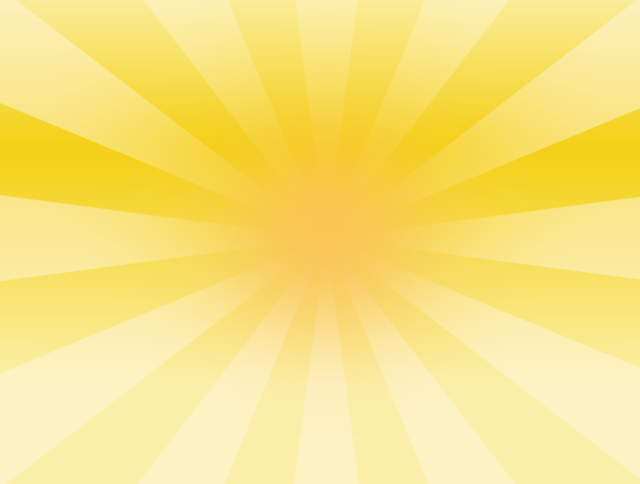
Write a WebGL 2 fragment shader that draws this background.

```glsl
#version 300 es
precision highp float;
// Golden sunburst: pale rays over a banded yellow sky with a soft orange core.

#define CENTER vec2(0.510, 0.508)
#define RAY_COUNT 12.0
#define RAY_OPACITY 0.52
#define BAND_HEIGHT 0.692
#define FADE_BELOW 0.46
#define FADE_ABOVE 0.32
#define GLOW_RADIUS 0.21
#define GLOW_OPACITY 0.70

uniform vec2 u_resolution;
out vec4 fragColor;

const float TAU = 6.2831853;
const vec3 GOLD = vec3(0.957, 0.820, 0.095);
const vec3 STRAW = vec3(0.985, 0.940, 0.665);
const vec3 CREAM = vec3(1.000, 0.960, 0.860);
const vec3 ORANGE = vec3(0.980, 0.740, 0.360);

// Saturated horizontal band fading to straw above and below.
vec3 skyColor(float height) {
    float offset = height - BAND_HEIGHT;
    float span = offset < 0.0 ? FADE_BELOW : FADE_ABOVE;
    float rounding = 0.025;
    float pale = sqrt(offset * offset + rounding * rounding) - rounding;
    return mix(GOLD, STRAW, min(pale / span, 1.0));
}

// Coverage of equal wedges, with one wedge centred on the positive x axis.
float rayMask(vec2 p, float radius, float pixel) {
    float sector = TAU / RAY_COUNT;
    float angle = atan(p.y, p.x);
    float local = abs(fract(angle / sector + 0.5) - 0.5) * sector;
    float edge = (local - 0.25 * sector) * radius;
    return 1.0 - smoothstep(-pixel, pixel, edge);
}

void main() {
    // Canvas-height units measured from the burst centre.
    vec2 uv = gl_FragCoord.xy / u_resolution;
    vec2 p = (uv - CENTER) * vec2(u_resolution.x / u_resolution.y, 1.0);
    float radius = length(p);

    vec3 color = skyColor(uv.y);

    // Rays emerge from the core faster below than above.
    float rise = p.y / max(radius, 0.0001);
    float reach = 0.57 + 0.28 * rise;
    float strength = RAY_OPACITY * smoothstep(0.0, reach, radius);
    color = mix(color, CREAM, strength * rayMask(p, radius, 1.0 / u_resolution.y));

    // Warm core.
    float falloff = radius / GLOW_RADIUS;
    color = mix(color, ORANGE, GLOW_OPACITY * exp(-falloff * falloff));

    fragColor = vec4(color, 1.0);
}
```
